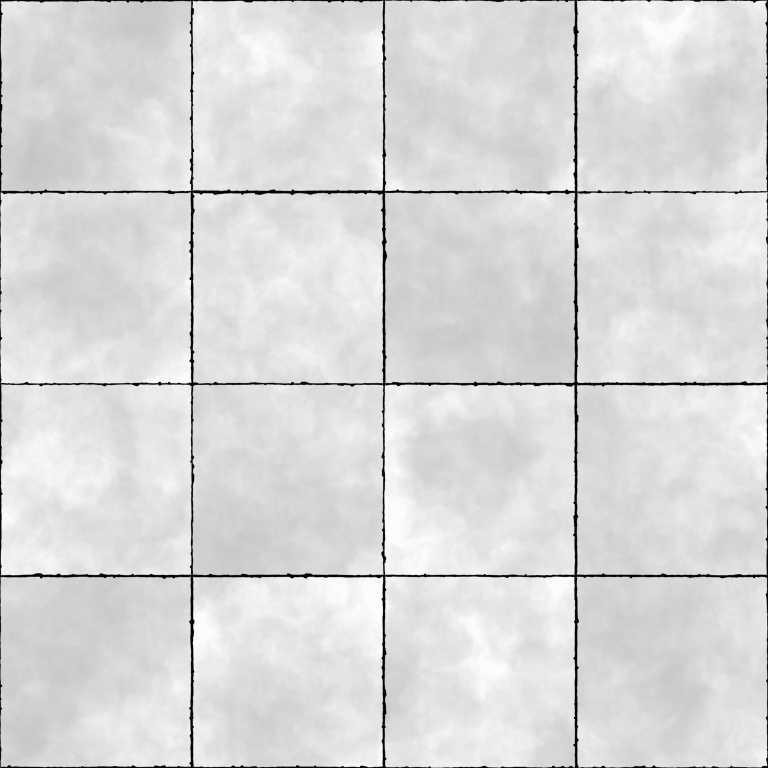
Give the GLSL for this texture, as a WebGL 1 fragment shader.

```glsl
precision highp float;
// Pale clouded ceramic tiles in a square grid with thin, chipped black joints.

uniform vec2 u_resolution;

#define TILES 4.0            // tiles across and down
#define JOINT_THIN 0.0020    // joint half-widths, in tile units
#define JOINT_THICK 0.0056
#define CHIP_DEPTH 0.0075    // how far chips bite into the tile
#define BASE_TONE 0.871
#define CLOUD_GAIN 0.27      // contrast of the broad clouds
#define MOTTLE_GAIN 0.12     // contrast of the cottony blotches
#define TILE_SHIFT 0.036     // brightness spread between tiles
#define EDGE_LIGHT 0.035     // paler rims, darker centres
#define JOINT_COLOR vec3(0.01)

float hash(vec2 p) {
  vec3 q = fract(vec3(p.xyx) * 0.1031);
  q += dot(q, q.yzx + 33.33);
  return fract((q.x + q.y) * q.z);
}

float noise(vec2 p) {
  vec2 i = floor(p), f = fract(p);
  f = f * f * (3.0 - 2.0 * f);
  vec2 e = vec2(1.0, 0.0);
  return mix(mix(hash(i), hash(i + e.xy), f.x),
             mix(hash(i + e.yx), hash(i + e.xx), f.x), f.y);
}

// Zero-centred; octaves are rotated so the lattice does not show.
float fbm(vec2 p) {
  float sum = 0.0, total = 0.0, amp = 1.0;
  for (int i = 0; i < 6; i++) {
    p = mat2(1.6, 1.2, -1.2, 1.6) * p + 17.3;
    sum += amp * (noise(p) - 0.5);
    total += amp;
    amp *= 0.56;
  }
  return sum / total;
}

// Coverage of the joints perpendicular to "across"; each side is worn separately.
float joint(float across, float along, float seed, float pixel) {
  float line = floor(across + 0.5);
  float id = mod(line, TILES) * 7.0 + seed;
  float d = across - line + 0.003 * (noise(vec2(along * 12.0, id)) - 0.5);
  float side = id + (d > 0.0 ? 3.0 : 0.0);
  float halfWidth = mix(JOINT_THIN, JOINT_THICK, hash(vec2(floor(along), id + 50.0)));
  float rough = 0.0025 * noise(vec2(along * 60.0, side + 100.0));
  float chips = smoothstep(0.72, 1.0, noise(vec2(along * 42.0, side + 200.0)));
  float edge = halfWidth + rough + CHIP_DEPTH * chips;
  return 1.0 - smoothstep(-0.75 * pixel, 0.75 * pixel, abs(d) - edge);
}

float tileTone(vec2 tile, vec2 uv) {
  vec2 offset = 40.0 * vec2(hash(tile + 3.0), hash(tile + 19.0));
  vec2 p = uv + offset;

  // Broad clouds, ragged by a light warp, over finer cottony blotches
  vec2 warp = vec2(fbm(p * 4.0 + 5.0), fbm(p * 4.0 + 31.0));
  float broad = fbm(p * 0.95 + warp * 0.2);
  float mottled = fbm(p * 4.2 + warp * 0.4 + 11.0);
  float shift = CLOUD_GAIN * broad + MOTTLE_GAIN * mottled;

  // Tile brightness, evenly spread over the grid, and pale rim
  float level = fract(dot(tile, vec2(0.618, 0.27)) + 0.3);
  vec2 c = abs(uv - 0.5) * 2.0;
  shift += TILE_SHIFT * (2.0 * level - 1.0);
  shift += EDGE_LIGHT * (dot(c, c) * 0.5 - 0.33);

  // Faint brushed streaks, and curved wipe marks in patches
  shift += 0.008 * (noise(p * vec2(42.0, 4.0)) - 0.5);
  float wipe = noise(vec2(p.x * 3.0, p.y * 20.0 + 7.0 * noise(p * 2.5)));
  shift += 0.02 * (wipe - 0.5) * smoothstep(0.55, 0.85, noise(p * 2.0 + 63.0));

  // Highlights stretch further than shadows
  shift = max(shift, -0.15);
  return min(BASE_TONE + shift + 2.2 * shift * shift, 0.988);
}

void main() {
  vec2 grid = gl_FragCoord.xy / u_resolution * TILES;
  float pixel = TILES / min(u_resolution.x, u_resolution.y);
  vec3 color = vec3(tileTone(floor(grid), fract(grid)));
  float upright = joint(grid.x, grid.y, 1.0, pixel);
  float level = joint(grid.y, grid.x, 400.0, pixel);
  gl_FragColor = vec4(mix(color, JOINT_COLOR, max(upright, level)), 1.0);
}
```
